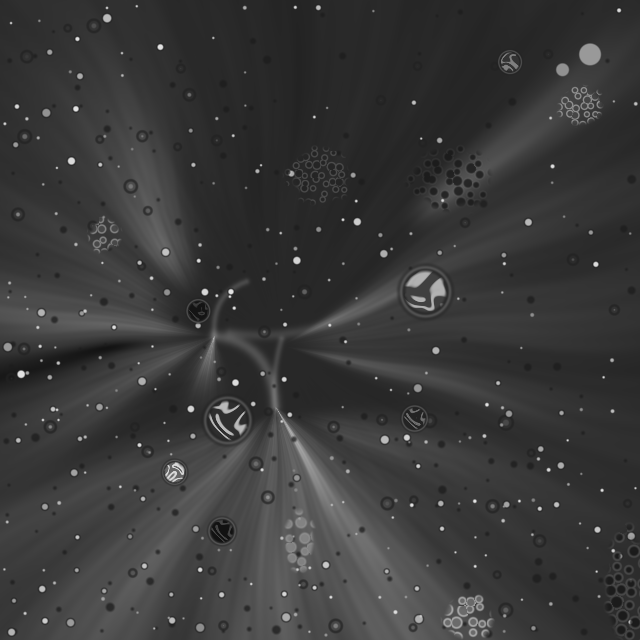
Give the GLSL for this background, as a Shadertoy shader.

```glsl
const vec2 FOOT = vec2(.43, .365);
const vec2 KNOT = vec2(.335, .475);
const vec2 HEART = vec2(.44, .46);

vec3 hash3(vec2 p) {
  vec3 q = fract(p.xyx * vec3(.1031, .103, .0973));
  q += dot(q, q.yxz + 33.33);
  return fract((q.xxy + q.yzz) * q.zyx);
}

float disc(float d, float soft) { return 1. - smoothstep(-soft, soft, d); }

// Nearest feature distance and its random id
vec2 cellular(vec2 p) {
  vec2 best = vec2(9., 0.);
  for (int i = 0; i < 9; i++) {
    vec2 cell = floor(p) + vec2(i % 3, i / 3) - 1.;
    vec3 h = hash3(cell);
    float d = length(cell + .15 + .7 * h.xy - p);
    if (d < best.x) best = vec2(d, h.z);
  }
  return best;
}

// Fine filaments running along the radius
float streaks(float angle, float r) {
  float sum = 0., freq = 11., amp = .5;
  for (int i = 0; i < 5; i++) {
    sum += amp * sin(angle * freq + 2. * sin(r * 7. + freq) + freq);
    freq = floor(freq * 1.83);
    amp *= .75;
  }
  return sum;
}

// Fan of light: heading in degrees, width, start, reach, gain
float beam(vec2 d, float heading, float width, float start, float reach, float gain) {
  float a = radians(heading), r = length(d);
  d = mat2(cos(a), -sin(a), sin(a), cos(a)) * d;
  float angle = atan(d.y, d.x + 1e-5);
  float lobe = exp(-angle * angle / (width * width) - r * r / (reach * reach));
  return gain * lobe * smoothstep(start, start + .1, r) * (1. + .22 * streaks(angle + a, r));
}

// Soft thread along a quadratic curve
float strand(vec2 p, vec2 a, vec2 b, vec2 c, float width) {
  float best = 9.;
  vec2 last = a;
  for (int i = 1; i <= 12; i++) {
    float t = float(i) / 12.;
    vec2 next = mix(mix(a, b, t), mix(b, c, t), t), e = next - last;
    best = min(best, length(p - last - e * clamp(dot(p - last, e) / dot(e, e), 0., 1.)));
    last = next;
  }
  return exp(-best * best / (width * width));
}

// Scattered dots, denser to the lower left: distance and random id
vec2 specks(vec2 p, float scale, float chance, vec2 size, float seed) {
  vec2 cell = floor(p * scale), mid = (cell + .5) / scale;
  vec3 h = hash3(cell + seed), k = hash3(cell + seed + 71.);
  if (h.z > chance * mix(1.3, .4, smoothstep(.7, 1.5, mid.x + mid.y))) return vec2(9., 0.);
  float d = length(fract(p * scale) - .25 - .5 * h.xy) / scale;
  return vec2(d - mix(size.x, size.y, k.x * k.x), k.y);
}

// Marbled cell with a double rim: place.xy centre, place.z radius
void orb(inout float tone, vec2 p, vec3 place, float fill, float gloss) {
  vec2 v = (p - place.xy) / place.z;
  float q = length(v);
  v += .4 * sin(v.yx * 3. + place.xy * 40.);
  v += .2 * sin(v.yx * 6. + 1.);
  float marble = smoothstep(0., 1., sin(length(v - .15) * 9. + place.x * 20.));
  tone = mix(tone, .11, disc(q - 1.05, .12) * .8);
  tone = mix(tone, fill + gloss * marble, disc(q - .78, .09));
  tone += .18 * exp(-pow((q - .93) / .07, 2.));
}

// Ragged patch of bubbles: area.xy centre, area.zw radii
void colony(inout float tone, vec2 p, vec4 area, float scale, float fill, float rim) {
  vec2 c = cellular(p * scale);
  float d = c.x - .27 - .22 * c.y;
  float mask = 1. - smoothstep(.75, 1., length((p - area.xy) / area.zw) + .3 * (c.y - .5));
  tone = mix(tone, fill, disc(d, .1) * mask * .8);
  tone += rim * mask * (1. - smoothstep(0., .16, abs(d)));
}

void mainImage(out vec4 fragColor, in vec2 fragCoord) {
  vec2 p = fragCoord / iResolution.xy;
  float px = 1. / iResolution.y;
  vec2 w = p + .008 * sin(p.yx * 13. + vec2(0., 2.)) * smoothstep(.05, .3, length(p - HEART));
  vec2 f = w - FOOT, k = w - KNOT, h = w - HEART;

  // Dim ground and radiating fans
  float tone = .155 + .012 * streaks(atan(h.y, h.x), length(h)) * smoothstep(.05, .3, length(h));
  tone += beam(f, -60., .35, -.05, .8, .25) + beam(f, -95., .3, -.05, .8, .19);
  tone += beam(f, -130., .24, 0., .8, .21) + beam(f, -154., .16, .04, .7, .13);
  tone += beam(f, -20., .22, .02, .45, .13) + beam(f, -59., .07, -.08, .17, .3);
  tone += beam(k, 173., .17, 0., .45, .24) + beam(k, 206., .2, -.02, .32, .2);
  tone += beam(k, 150., .24, .04, .4, .13) + beam(k, 117., .25, .06, .42, .24);
  tone += beam(k, -105., .35, -.09, .07, .35) + beam(k, 189., .06, .08, .5, -.13);
  tone += beam(h, 27., .1, 0., .5, .17) + beam(h, 41., .08, .26, .65, .19);
  tone += beam(h, 8., .23, 0., .5, .1) + beam(h, -13., .09, 0., .4, .17);

  // Folded threads between the focal points
  tone += .16 * strand(p, KNOT, vec2(.425, .465), FOOT, .009);
  tone += .12 * strand(p, vec2(.44, .47), vec2(.425, .42), FOOT, .005);
  tone += .1 * strand(p, vec2(.36, .48), vec2(.48, .46), vec2(.62, .54), .008);
  tone += .13 * strand(p, KNOT, vec2(.33, .54), vec2(.385, .56), .005);

  // Dark, ringed and bright dots
  vec2 dark = specks(p, 27., .3, vec2(.002, .007), 5.);
  tone = mix(tone, .11, .75 * disc(dark.x, px + .001));
  vec2 ring = specks(p, 16., .22, vec2(.005, .011), 19.);
  tone = mix(tone, .13, .7 * disc(abs(ring.x) - .002, px));
  tone += .3 * ring.y * disc(ring.x + .006, px);
  vec2 big = specks(p, 21., .28, vec2(.003, .0065), 43.);
  tone = mix(tone, .12, .7 * disc(big.x - .002, px));
  tone = mix(tone, .55 + .35 * big.y, disc(big.x, px));
  vec2 fine = specks(p, 40., .13, vec2(.0015, .003), 87.);
  tone = mix(tone, .5 + .4 * fine.y, disc(fine.x, px));

  // Bubble colonies
  colony(tone, p, vec4(.907, .835, .039, .033), 75., .28, .3);
  colony(tone, p, vec4(.73, .036, .044, .04), 55., .45, .28);
  colony(tone, p, vec4(.468, .155, .028, .048), 52., .55, .07);
  colony(tone, p, vec4(.5, .725, .055, .045), 72., .14, .14);
  colony(tone, p, vec4(.705, .72, .068, .055), 58., .1, .05);
  colony(tone, p, vec4(.163, .632, .028, .028), 65., .3, .25);
  colony(tone, p, vec4(.985, .08, .045, .1), 48., .09, .13);

  // Large cells and pale discs
  orb(tone, p, vec3(.665, .544, .041), .25, .45);
  orb(tone, p, vec3(.356, .343, .038), .18, .55);
  orb(tone, p, vec3(.273, .262, .02), .4, .45);
  orb(tone, p, vec3(.347, .17, .022), .07, .2);
  orb(tone, p, vec3(.31, .514, .019), .08, .15);
  orb(tone, p, vec3(.648, .346, .021), .14, .3);
  orb(tone, p, vec3(.797, .903, .019), .2, .3);
  tone = mix(tone, .6, disc(length(p - vec2(.922, .915)) - .017, px));
  tone = mix(tone, .57, disc(length(p - vec2(.879, .891)) - .01, px));

  fragColor = vec4(vec3(clamp(tone, .06, .95)), 1.);
}
```
